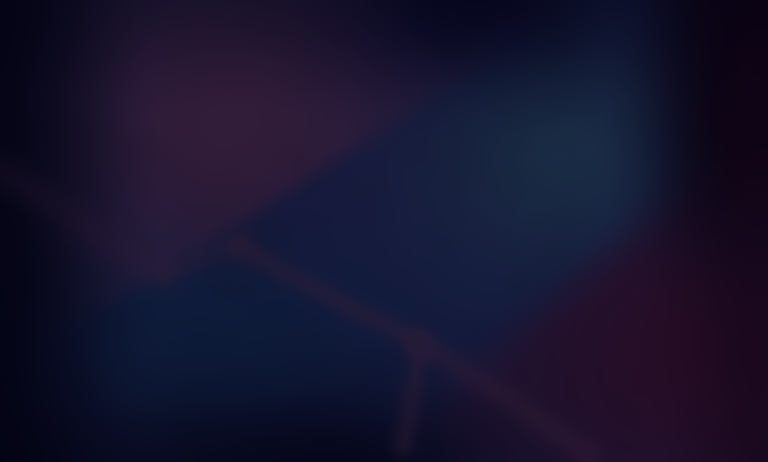
Reproduce this background procedurally as a Shadertoy shader.

```glsl
// Dark abstract backdrop: soft purple and teal glows split by faint diagonal folds.

const vec3 NAVY    = vec3(0.080, 0.095, 0.235);
const vec3 PLUM    = vec3(0.195, 0.112, 0.225);
const vec3 TEAL    = vec3(0.100, 0.172, 0.270);
const vec3 DEEPSEA = vec3(0.040, 0.105, 0.220);
const vec3 WINE    = vec3(0.150, 0.050, 0.150);
const vec3 VIOLET  = vec3(0.130, 0.090, 0.220);
const vec3 INK     = vec3(0.010, 0.010, 0.075);
const vec3 ROSE    = vec3(0.190, 0.110, 0.210);

vec2 hashGradient(vec2 cell) {
    vec2 h = vec2(dot(cell, vec2(127.1, 311.7)), dot(cell, vec2(269.5, 183.3)));
    return 2.0 * fract(sin(h) * 43758.5) - 1.0;
}

float gradientNoise(vec2 p) {
    vec2 i = floor(p), f = fract(p);
    vec2 u = f * f * (3.0 - 2.0 * f);
    float a = dot(hashGradient(i), f);
    float b = dot(hashGradient(i + vec2(1, 0)), f - vec2(1, 0));
    float c = dot(hashGradient(i + vec2(0, 1)), f - vec2(0, 1));
    float d = dot(hashGradient(i + vec2(1, 1)), f - vec2(1, 1));
    return mix(mix(a, b, u.x), mix(c, d, u.x), u.y);
}

float fbm(vec2 p) {
    float sum = 0.0, amplitude = 0.5;
    for (int i = 0; i < 4; i++) {
        sum += amplitude * gradientNoise(p);
        p = p * 2.03 + 7.1;
        amplitude *= 0.5;
    }
    return sum;
}

// Elliptic Gaussian glow
float glow(vec2 p, vec2 center, vec2 radius) {
    vec2 q = (p - center) / radius;
    return exp(-dot(q, q));
}

// Signed distance to the line a-b, positive on its left
float sideOfLine(vec2 p, vec2 a, vec2 b) {
    vec2 d = normalize(b - a);
    return d.x * (p.y - a.y) - d.y * (p.x - a.x);
}

// Soft streak along the segment a-b
float streak(vec2 p, vec2 a, vec2 b, float width) {
    vec2 ab = b - a;
    float t = clamp(dot(p - a, ab) / dot(ab, ab), 0.0, 1.0);
    float d = length(p - a - ab * t) / width;
    return exp(-d * d);
}

void mainImage(out vec4 fragColor, in vec2 fragCoord) {
    // Height is one unit; the width is normalised to 1.67 units
    vec2 p = fragCoord / iResolution.xy * vec2(1.67, 1.0);
    float cloud = fbm(p * vec2(3.0, 4.0));
    vec2 q = p + 0.018 * vec2(cloud, fbm(p * 4.0 + 19.0));

    // Broad colour fields
    vec3 color = NAVY;
    color = mix(color, DEEPSEA, 0.90 * glow(q, vec2(0.46, 0.27), vec2(0.42, 0.24)));
    color = mix(color, TEAL, glow(q, vec2(1.21, 0.68), vec2(0.30, 0.27)));

    // Plum field above the upper fold
    float above = smoothstep(-0.025, 0.045, sideOfLine(q, vec2(0.37, 0.41), vec2(0.935, 0.77)));
    float plum = glow(q, vec2(0.50, 0.75), vec2(0.48, 0.42));
    color = mix(color, PLUM, plum * mix(0.12, 1.0, above));

    // Violet and wine field below the right fold
    float below = smoothstep(-0.05, 0.10, -sideOfLine(q, vec2(1.04, 0.24), vec2(1.39, 0.54)));
    below *= smoothstep(0.86, 1.00, q.x);
    color = mix(color, VIOLET, 0.75 * below * glow(q, vec2(1.15, 0.18), vec2(0.42, 0.34)));
    color = mix(color, WINE, below * glow(q, vec2(1.48, 0.24), vec2(0.40, 0.42)));

    // Dark pockets and edges
    color = mix(color, vec3(0.020, 0.020, 0.125), 0.85 * glow(q, vec2(1.02, 1.02), vec2(0.27, 0.20)));
    color = mix(color, INK, 0.65 * glow(q, vec2(0.72, -0.05), vec2(0.40, 0.20)));
    color = mix(color, INK, 0.92 * smoothstep(0.36, -0.02, q.x));
    color = mix(color, INK, 0.50 * smoothstep(0.20, 0.0, q.y) * smoothstep(1.2, 0.7, q.x));
    color = mix(color, vec3(0.025, 0.008, 0.065), 0.95 * smoothstep(1.30, 1.60, q.x) * smoothstep(0.25, 0.75, q.y));
    color = mix(color, vec3(0.080, 0.015, 0.085), 0.60 * smoothstep(1.40, 1.66, q.x));
    color = mix(color, INK, 0.40 * smoothstep(0.72, 1.05, q.y));

    // Faint rosy folds
    float folds = 0.42 * streak(q, vec2(0.52, 0.467), vec2(0.913, 0.26), 0.026);
    folds += 0.45 * streak(q, vec2(0.913, 0.26), vec2(1.28, 0.02), 0.030);
    folds += 0.42 * streak(q, vec2(0.913, 0.25), vec2(0.88, 0.04), 0.025);
    folds += 0.22 * streak(q, vec2(0.0, 0.63), vec2(0.36, 0.40), 0.040);
    folds += 0.28 * streak(q, vec2(0.36, 0.41), vec2(0.52, 0.475), 0.028);
    color = mix(color, ROSE, clamp(folds, 0.0, 0.6));

    // Gentle mottling
    color *= 1.0 + 0.16 * cloud;
    fragColor = vec4(max(color, 0.0), 1.0);
}
```
